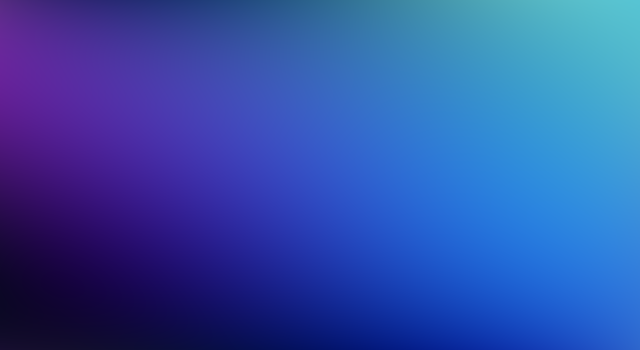
Give the GLSL for this background, as a Shadertoy shader.

```glsl
#define VIOLET_CORNER vec3(0.33, 0.17, 0.50)
#define AQUA_CORNER   vec3(0.34, 0.77, 0.83)
#define NIGHT_CORNER  vec3(0.09, 0.055, 0.19)
#define AZURE_CORNER  vec3(0.18, 0.40, 0.80)
#define EXPOSURE      1.0

// Cubic weights for four evenly spaced knots on 0..1
vec4 cubicWeights(float t) {
    float a = 3.0 * t;
    float b = a - 1.0;
    float c = a - 2.0;
    float d = a - 3.0;
    return vec4(-b * c * d / 6.0, a * c * d / 2.0, -a * b * d / 2.0, a * b * c / 6.0);
}

// Smooth colour curve through four knots
vec3 colourCurve(vec3 k0, vec3 k1, vec3 k2, vec3 k3, vec4 w) {
    return k0 * w.x + k1 * w.y + k2 * w.z + k3 * w.w;
}

void mainImage(out vec4 fragColor, in vec2 fragCoord) {
    vec2 uv = fragCoord / iResolution.xy;
    vec4 across = cubicWeights(uv.x);
    vec4 upward = cubicWeights(uv.y);

    // Horizontal bands, from the dark base to the bright upper edge
    vec3 nightBand = colourCurve(NIGHT_CORNER, vec3(0.03, 0.055, 0.27),
                                 vec3(0.02, 0.125, 0.56), AZURE_CORNER, across);
    vec3 indigoBand = colourCurve(vec3(0.115, 0.035, 0.245), vec3(0.17, 0.13, 0.58),
                                  vec3(0.14, 0.38, 0.82), vec3(0.22, 0.54, 0.86), across);
    vec3 violetBand = colourCurve(vec3(0.36, 0.11, 0.55), vec3(0.27, 0.27, 0.72),
                                  vec3(0.20, 0.50, 0.81), vec3(0.29, 0.67, 0.82), across);
    vec3 aquaBand = colourCurve(VIOLET_CORNER, vec3(0.125, 0.25, 0.48),
                                vec3(0.26, 0.57, 0.66), AQUA_CORNER, across);

    // Vertical blend of the bands
    vec3 colour = colourCurve(nightBand, indigoBand, violetBand, aquaBand, upward);
    fragColor = vec4(clamp(colour * EXPOSURE, 0.0, 1.0), 1.0);
}
```
